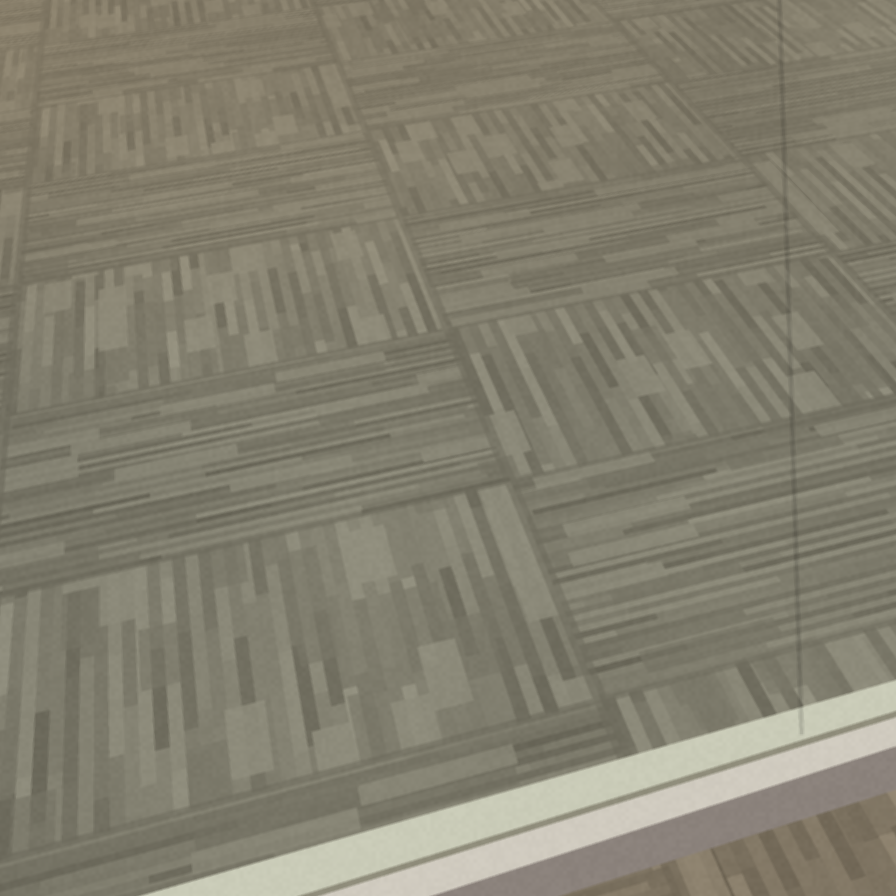
A WebGL 1 fragment shader for this texture:

```glsl
precision highp float;
// Striped carpet tiles laid in quarter turns, seen in perspective behind a glass pane and its pale sill.
uniform vec2 u_resolution;

// Floor projection: canvas = (ORIGIN + U_AXIS * u + V_AXIS * v) / (1 + dot(DEPTH, uv)), one unit per tile
const vec2 ORIGIN = vec2(0.6706, 0.2188);
const vec2 U_AXIS = vec2(0.7096, 0.1934);
const vec2 V_AXIS = vec2(0.0234, 0.3447);
const vec2 DEPTH = vec2(0.100, 0.2176);

// Weave
const float FINE_STRIPES = 42.0;
const float BLOCK_STRIPES = 15.0;
const float FINE_BREAKS = 2.6;
const float BLOCK_BREAKS = 4.0;
const float JOINT_WIDTH = 0.012;

// Colours
const vec3 YARN_DARK = vec3(0.415, 0.405, 0.350);
const vec3 YARN_LIGHT = vec3(0.570, 0.562, 0.497);
const vec3 FAR_TINT = vec3(1.05, 1.00, 0.96);
const vec3 OUTSIDE_TINT = vec3(1.00, 0.935, 0.90);
const vec3 SILL_BACK = vec3(0.790, 0.797, 0.720);
const vec3 SILL_FRONT = vec3(0.815, 0.795, 0.750);
const vec3 SILL_GROOVE = vec3(0.560, 0.550, 0.480);
const vec3 SILL_FACE = vec3(0.545, 0.510, 0.485);

// Sill edges: x where each meets the canvas bottom, y where it meets the right side
const vec2 EDGE_TOP = vec2(0.156, 0.241);
const vec2 EDGE_GROOVE = vec2(0.345, 0.203);
const vec2 EDGE_FRONT = vec2(0.482, 0.167);
const vec2 EDGE_FOOT = vec2(0.625, 0.1185);
const float GROOVE_WIDTH = 0.0035;

const float GLASS_JOINT_WIDTH = 0.0025;
const float SOFTNESS = 0.0034;
const float GRAIN = 0.022;
const int TAPS = 4;

float hash(vec2 p) {
  return fract(sin(dot(p, vec2(127.1, 311.7))) * 43758.547);
}

float noise(vec2 p) {
  vec2 i = floor(p), f = fract(p);
  f = f * f * (3.0 - 2.0 * f);
  return mix(mix(hash(i), hash(i + vec2(1, 0)), f.x),
             mix(hash(i + vec2(0, 1)), hash(i + vec2(1, 1)), f.x), f.y);
}

// Canvas position to tile coordinates on the floor
vec2 floorPosition(vec2 p) {
  vec2 a = U_AXIS - DEPTH.x * p;
  vec2 b = V_AXIS - DEPTH.y * p;
  vec2 d = p - ORIGIN;
  return vec2(d.x * b.y - d.y * b.x, a.x * d.y - a.y * d.x) / (a.x * b.y - a.y * b.x);
}

// Random level of a stripe broken into staggered lengths; q.x runs across, q.y along
float brokenStripe(vec2 q, float stripes, float breaks, float seed) {
  float stripe = floor(q.x * stripes);
  float part = floor(q.y * breaks + 3.0 * hash(vec2(stripe, seed)));
  return hash(vec2(stripe + seed, part + 0.37 * seed));
}

// Yarn lightness from 0 to 1
float carpetTone(vec2 uv) {
  vec2 tile = floor(uv), q = fract(uv);
  float upright = mod(tile.x + tile.y, 2.0);
  float seed = floor(hash(tile + 7.0) * 90.0) + 3.0;
  vec2 edge = min(q, 1.0 - q);
  q = mix(q.yx, q, upright);

  float fine = brokenStripe(q, FINE_STRIPES, FINE_BREAKS, seed);
  float alternate = mod(floor(q.x * FINE_STRIPES), 2.0);
  float tone = 0.62 * fine + 0.36 * alternate;

  // Wider flat patches cover some of the fine lines
  float block = brokenStripe(q, BLOCK_STRIPES, BLOCK_BREAKS, seed + 11.0);
  tone = mix(tone, 0.86, 0.85 * step(0.83, block));
  tone = mix(tone, 0.30, 0.65 * step(block, 0.16));

  tone += mix(-0.05, 0.06, upright);
  float joint = step(min(edge.x, edge.y), JOINT_WIDTH);
  return mix(tone, 0.12, 0.6 * joint);
}

// Signed height above a sill edge
float above(vec2 p, vec2 edge) {
  return p.y - edge.y * (p.x - edge.x) / (1.0 - edge.x);
}

vec3 scene(vec2 p) {
  float haze = smoothstep(0.45, 1.0, p.y);
  float outside = step(above(p, EDGE_FOOT), 0.0);
  float tone = mix(carpetTone(floorPosition(p)), 0.54, 0.35 * haze);
  vec3 color = mix(YARN_DARK, YARN_LIGHT, tone);
  color *= mix(vec3(1.0), FAR_TINT, haze * (1.1 - 0.6 * p.x));
  color *= mix(vec3(1.0), OUTSIDE_TINT, outside);
  color *= 0.97 + 0.06 * noise(p * 5.0);

  // Joint between glass panes
  float jointX = mix(0.900, 0.870, p.y);
  float pane = step(abs(p.x - jointX), GLASS_JOINT_WIDTH) * step(0.18, p.y);

  // Sill, from back to front
  float groove = above(p, EDGE_GROOVE);
  vec3 sill = mix(SILL_FRONT, SILL_BACK, step(0.0, groove));
  sill = mix(sill, SILL_GROOVE, step(abs(groove), GROOVE_WIDTH));
  sill = mix(SILL_FACE, sill, step(0.0, above(p, EDGE_FRONT)));
  color = mix(color, sill, step(above(p, EDGE_TOP), 0.0) * (1.0 - outside));
  return color * (1.0 - 0.13 * pane);
}

void main() {
  vec2 p = gl_FragCoord.xy / u_resolution;
  vec3 color = vec3(0.0);
  for (int j = 0; j < TAPS; j++)
    for (int i = 0; i < TAPS; i++)
      color += scene(p + SOFTNESS * ((vec2(i, j) + 0.5) / float(TAPS) - 0.5));
  color /= float(TAPS * TAPS);
  color += GRAIN * (noise(p * 230.0) - 0.5);
  gl_FragColor = vec4(color, 1.0);
}
```
